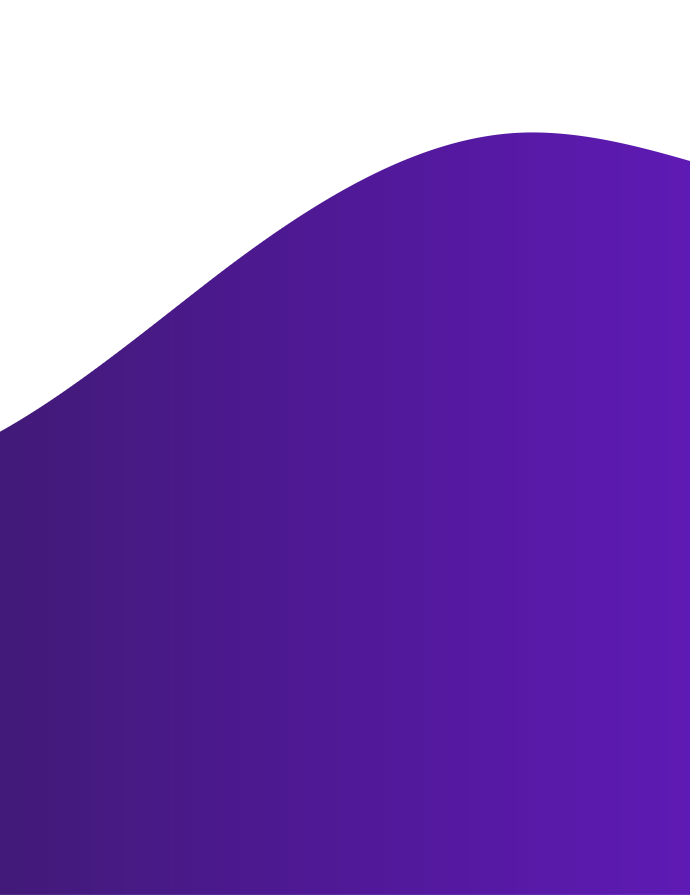
Write a Shadertoy shader that draws this background.

```glsl
// A smooth violet hill with a left-to-right gradient under a white sky.

const vec3 SKY = vec3(1.0);
const vec3 VIOLET_DARK = vec3(0.257, 0.102, 0.472);
const vec3 VIOLET_MID = vec3(0.313, 0.098, 0.592);
const vec3 VIOLET_BRIGHT = vec3(0.370, 0.102, 0.706);

// Crest knots: position x, height y, slope z, as fractions of the canvas.
const vec3 KNOT_START = vec3(0.0, 0.5182, -0.0);
const vec3 KNOT_LEFT = vec3(0.0, 0.5182, 0.430);
const vec3 KNOT_RISE = vec3(0.2966, 0.6823, 0.599);
const vec3 KNOT_PEAK = vec3(0.7712, 0.8522, 0.0);
const vec3 KNOT_RIGHT = vec3(1.0, 0.8203, -0.223);

const float BASE_MARGIN = 0.0012; // thin pale strip below the hill

// Cubic Hermite curve: height in x, slope in y.
vec2 hermite(vec3 a, vec3 b, float x) {
    float span = b.x - a.x;
    float t = (x - a.x) / span;
    float rise = b.y - a.y;
    float c1 = a.z * span;
    float c2 = 3.0 * rise - (2.0 * a.z + b.z) * span;
    float c3 = (a.z + b.z) * span - 2.0 * rise;
    float height = a.y + t * (c1 + t * (c2 + t * c3));
    float slope = (c1 + t * (2.0 * c2 + t * 3.0 * c3)) / span;
    return vec2(height, slope);
}

vec2 crest(float x) {
    if (x < KNOT_RISE.x) return hermite(KNOT_LEFT, KNOT_RISE, x);
    if (x < KNOT_PEAK.x) return hermite(KNOT_RISE, KNOT_PEAK, x);
    return hermite(KNOT_PEAK, KNOT_RIGHT, x);
}

void mainImage(out vec4 fragColor, in vec2 fragCoord) {
    vec2 uv = fragCoord / iResolution.xy;

    // Distance below the crest in pixels, corrected for its slope
    vec2 edge = crest(uv.x);
    float slope = edge.y * iResolution.y / iResolution.x;
    float depth = (edge.x - uv.y) * iResolution.y / sqrt(1.0 + slope * slope);
    float hill = clamp(depth + 0.5, 0.0, 1.0);
    hill *= clamp((uv.y - BASE_MARGIN) * iResolution.y + 0.5, 0.0, 1.0);

    // Horizontal violet gradient
    vec3 violet = mix(VIOLET_DARK, VIOLET_MID, clamp(uv.x * 2.0, 0.0, 1.0));
    violet = mix(violet, VIOLET_BRIGHT, clamp(uv.x * 2.0 - 1.0, 0.0, 1.0));

    fragColor = vec4(mix(SKY, violet, hill), 1.0);
}
```
